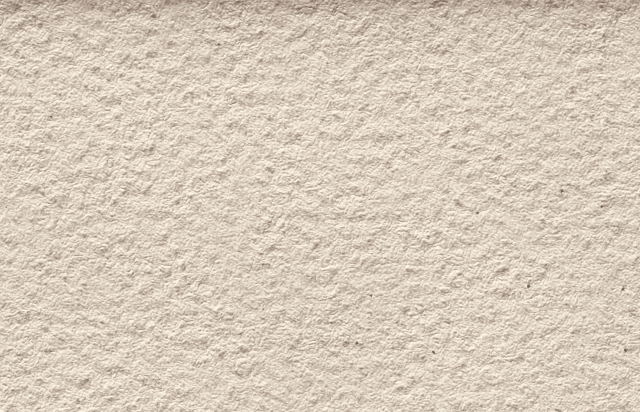
Write a Shadertoy shader that draws this texture.

```glsl
// Rough cream stucco under raking light from the upper left.
// Layered smooth and creased gradient noise forms crumbs; slope towards the
// light and short cast shadows set the tone, with a dim top and rare specks.

#define LUMP_FREQ 32.0                // coarsest lumps per canvas height
#define STRETCH vec2(0.86, 1.0)       // lumps are wider than tall
#define LIGHT_DIR vec2(-0.30, 0.954)  // direction towards the light
#define BASE_TONE 0.73
#define SLOPE_GAIN 0.25
#define SHADOW_GAIN 34.0
#define GRAIN_GAIN 0.22
#define SPECK_CHANCE 0.22
#define SHADE_COLOR vec3(0.62, 0.55, 0.49)
#define LIT_COLOR vec3(0.96, 0.92, 0.86)
#define SPECK_COLOR vec3(0.33, 0.29, 0.26)

vec2 hash2(vec2 cell) {
    vec3 q = fract(cell.xyx * vec3(0.1031, 0.1030, 0.0973));
    q += dot(q, q.yzx + 33.33);
    return fract((q.xx + q.yz) * q.zy);
}

vec2 latticeGradient(vec2 cell) {
    float angle = 6.2832 * hash2(cell).x;
    return vec2(cos(angle), sin(angle));
}

float gradientNoise(vec2 p) {
    vec2 i = floor(p), f = fract(p);
    vec2 u = f * f * f * (f * (f * 6.0 - 15.0) + 10.0);
    vec2 e = vec2(1.0, 0.0);
    float a = dot(latticeGradient(i), f);
    float b = dot(latticeGradient(i + e.xy), f - e.xy);
    float c = dot(latticeGradient(i + e.yx), f - e.yx);
    float d = dot(latticeGradient(i + e.xx), f - e.xx);
    return mix(mix(a, b, u.x), mix(c, d, u.x), u.y);
}

// Height of the plaster; each octave is divided by its frequency, so the
// weights give its share of the slope. Creased octaves form round crumbs.
float relief(vec2 p) {
    vec4 weights = vec4(0.42, 0.85, 0.95, 0.75);
    vec4 creased = vec4(0.0, 0.8, 0.8, 0.0);
    mat2 turn = mat2(0.8, 0.6, -0.6, 0.8);
    vec2 q = p * STRETCH;
    float freq = LUMP_FREQ, height = 0.0;
    for (int i = 0; i < 4; i++) {
        float n = gradientNoise(q * freq + vec2(317.3, 241.7));
        height += weights[i] * mix(n, abs(n), creased[i]) / freq;
        freq *= 1.8;
        q = turn * q;
    }
    return height;
}

// How far nearby lumps rise above the light ray leaving this point.
float castShadow(vec2 p, float height) {
    float depth = 0.0;
    for (int i = 1; i <= 4; i++) {
        float reach = 0.0032 * float(i);
        depth = max(depth, relief(p + LIGHT_DIR * reach) - height - 0.25 * reach);
    }
    return depth;
}

// Coverage of small ragged specks, at most one in each grid cell.
float specks(vec2 p, float pixel) {
    vec2 grid = p * 5.0;
    vec2 cell = floor(grid);
    vec2 center = 0.15 + 0.7 * hash2(cell + 71.0);
    vec2 chance = hash2(cell + 133.0);
    float radius = mix(0.002, 0.0045, chance.y);
    float dist = length(grid - cell - center) / 5.0;
    dist += 0.004 * gradientNoise(p * 190.0);
    float disc = 1.0 - smoothstep(radius - pixel, radius + pixel, dist);
    return disc * step(chance.x, SPECK_CHANCE);
}

void mainImage(out vec4 fragColor, in vec2 fragCoord) {
    vec2 p = fragCoord / iResolution.y;
    float pixel = 1.0 / iResolution.y;

    // Bend the lumps so their outlines become irregular
    vec2 warp = vec2(gradientNoise(p * 37.0 + 5.0), gradientNoise(p * 37.0 + 90.0));
    vec2 q = p + 0.005 * warp;

    // Slope towards the light, plus shadows below the lumps
    float halfStep = 0.0013;
    vec2 delta = LIGHT_DIR * halfStep;
    float slope = (relief(q - delta) - relief(q + delta)) / (2.0 * halfStep);
    float shadow = castShadow(q, relief(q));
    float roughness = 1.0 + 0.35 * gradientNoise(p * 8.0 + 11.0);
    float tone = BASE_TONE + roughness * (SLOPE_GAIN * slope - SHADOW_GAIN * shadow);

    // Sandy grain, uneven wall and dim upper edge
    tone += GRAIN_GAIN * gradientNoise(p * 140.0 + 57.0);
    tone += 0.07 * gradientNoise(p * 2.3 + 30.0);
    tone -= 0.14 * smoothstep(0.80, 1.0, p.y) + 0.28 * smoothstep(0.95, 1.0, p.y);

    // Soft highlights, then colour
    tone -= 0.4 * max(tone - 0.92, 0.0);
    tone = clamp(tone, -0.35, 1.12);
    vec3 color = mix(SHADE_COLOR, LIT_COLOR, tone);
    color = mix(color, SPECK_COLOR, 0.8 * specks(p, pixel));
    fragColor = vec4(color, 1.0);
}
```
